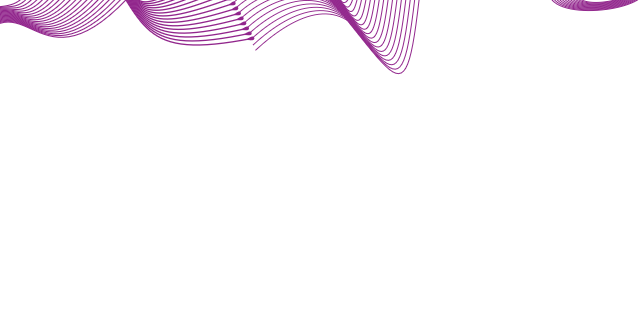
This background is drawn by a WebGL 2 fragment shader. Its source:

```glsl
#version 300 es
precision highp float;
// Purple ribbons of fine lines hanging from the top edge of a white canvas.
// Each ribbon blends one cubic Bezier into another and strokes the steps between;
// line coverage is accumulated so that crowded lines fuse into solid bands.
uniform vec2 u_resolution;
out vec4 outColor;

// Canvas is 384 units high; depth is measured downward from the top edge.
const float HEIGHT = 384.0;

vec2 bezier(mat4x2 c, float t) {
    float s = 1.0 - t;
    return c * vec4(s * s * s, 3.0 * s * s * t, 3.0 * s * t * t, t * t * t);
}

// Returns the distance to segment ab, and the position along it from 0 to 1.
vec2 segment(vec2 p, vec2 a, vec2 b) {
    vec2 ab = b - a;
    float k = clamp(dot(p - a, ab) / dot(ab, ab), 0.0, 1.0);
    return vec2(length(p - a - k * ab), k);
}

// Lowers the bare paper left at p by the lines between two boundary curves.
// flare thickens the last stretch of each line into a small wedge.
void ribbon(inout float paper, vec2 p, float pixel, mat4x2 inner, mat4x2 outer,
            int lines, float width, float flare) {
    const int STEPS = 24;
    float left = min(inner[0].x, outer[0].x) - 4.0;
    float right = max(inner[3].x, outer[3].x) + 4.0;
    if (p.x < left || p.x > right) return;

    for (int i = 0; i < lines; i++) {
        float blend = float(i) / float(lines - 1);
        mat4x2 curve = inner * (1.0 - blend) + outer * blend;
        vec2 previous = curve[0];
        float edge = 1e3;
        for (int j = 1; j <= STEPS; j++) {
            vec2 next = bezier(curve, float(j) / float(STEPS));
            vec2 hit = segment(p, previous, next);
            float t = (float(j - 1) + hit.y) / float(STEPS);
            float radius = 0.5 * (width + flare * smoothstep(0.975, 1.0, t));
            edge = min(edge, hit.x - radius);
            previous = next;
        }
        paper *= 1.0 - clamp(0.5 - edge / pixel, 0.0, 1.0);
    }
}

void main() {
    float pixel = HEIGHT / u_resolution.y;
    vec2 p = vec2(gl_FragCoord.x, u_resolution.y - gl_FragCoord.y) * pixel;
    float paper = 1.0;

    if (p.y < 100.0) {
        // Left wave, fanning out of the left edge
        ribbon(paper, p, pixel,
            mat4x2(0, 8, 10, 7, 18, 5, 24, 0),
            mat4x2(0, 28, 40, 15, 65, 90, 152, -1), 20, 1.3, 0.0);
        // Sagging ribbon with wedge-shaped line ends
        ribbon(paper, p, pixel,
            mat4x2(164, -2, 175, 10, 200, -4, 258, -38),
            mat4x2(150, -2, 180, 48, 200, 66, 303, 46), 15, 1.6, 2.8);
        // Thin arching lines
        ribbon(paper, p, pixel,
            mat4x2(276, -2, 300, -25, 350, -40, 395, -3),
            mat4x2(307, 60, 345, 25, 385, 5, 416, 24), 11, 1.1, 0.0);
        // Deep pointed fold
        ribbon(paper, p, pixel,
            mat4x2(408, -1, 411, 4, 414, 5, 418, -1),
            mat4x2(396, -1, 480, 100, 487, 135, 503, -1), 17, 1.2, 0.0);
        // Shallow fold at the right edge
        ribbon(paper, p, pixel,
            mat4x2(695, -2, 705, 6, 730, 3, 745, -2),
            mat4x2(661, -2, 675, 20, 745, 15, 768, -2), 12, 1.2, 0.0);
    }

    vec3 purple = vec3(0.57, 0.15, 0.55);
    outColor = vec4(mix(purple, vec3(1.0), paper), 1.0);
}
```
